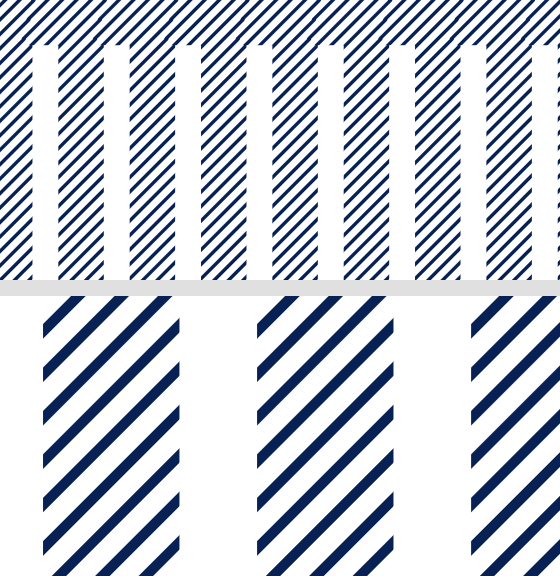
Top: the whole. Bottom: its middle third, enlarged.
A Shadertoy shader for this pattern:

```glsl
const vec3 PAPER = vec3(1.0);
const vec3 NAVY = vec3(0.03, 0.13, 0.33);

// Lengths are fractions of the canvas height.
const float COLUMN_PERIOD = 0.2548;
const float COLUMN_WIDTH = 0.1624;
const float GAP_WIDTH = COLUMN_PERIOD - COLUMN_WIDTH;
const float FIRST_COLUMN = -0.0465;
const float BAND_HEIGHT = 0.1615;
const float STRIPE_SPACING = 0.0517;   // measured vertically
const float STRIPE_DUTY = 0.335;
const float STRIPE_PHASE = 0.4271;
const float SEAM_TOP = 0.166;
const float SEAM_SLANT = 0.25;
const float SEAM_OVERLAP = 0.016;

// Antialiased coverage: 1 inside (negative distance), 0 outside.
float coverage(float dist, float pixel) {
    return clamp(0.5 - dist / pixel, 0.0, 1.0);
}

// Rising 45 degree stripes; p.y is the depth below the top edge.
float stripes(vec2 p, float pixel) {
    float phase = fract((p.x + p.y - STRIPE_PHASE) / STRIPE_SPACING + 0.5) - 0.5;
    float dist = (abs(phase) - 0.5 * STRIPE_DUTY) * STRIPE_SPACING * inversesqrt(2.0);
    return coverage(dist, pixel);
}

void mainImage(out vec4 fragColor, in vec2 fragCoord) {
    float pixel = 1.0 / iResolution.y;
    vec2 p = fragCoord * pixel;
    p.y = 1.0 - p.y;

    // Cell local x: zero at the left edge of each column.
    p.x = mod(p.x - FIRST_COLUMN + 0.5 * GAP_WIDTH, COLUMN_PERIOD) - 0.5 * GAP_WIDTH;

    // Hanging columns and the band joining them at the top.
    float column = coverage(abs(p.x - 0.5 * COLUMN_WIDTH) - 0.5 * COLUMN_WIDTH, pixel);
    float band = coverage(p.y - BAND_HEIGHT, pixel);

    // Neighbouring stripe sets overlap along a slanted seam inside the band.
    float seam = p.x - SEAM_TOP + SEAM_SLANT * p.y;
    float own = stripes(p, pixel);
    float next = stripes(p - vec2(COLUMN_PERIOD, 0.0), pixel);
    float bandInk = max(own * coverage(seam - 0.5 * SEAM_OVERLAP, pixel),
                        next * coverage(-seam - 0.5 * SEAM_OVERLAP, pixel));

    float ink = mix(own * column, bandInk, band);
    fragColor = vec4(mix(PAPER, NAVY, ink), 1.0);
}
```
